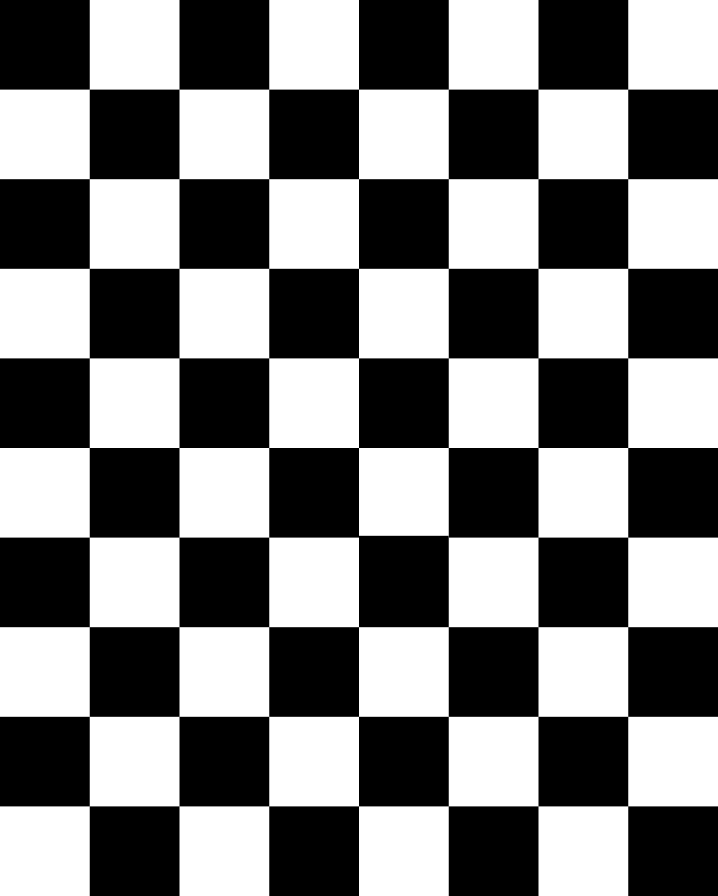
Give the GLSL for this pattern, as a Shadertoy shader.

```glsl
const vec2 CELLS = vec2(8.0, 10.0);          // even counts, so the board wraps
const vec2 RAISED_CELL = vec2(4.0, 3.0);     // column and row of the uneven tile
const float RAISE = 0.02;                    // extra height, in cells
const vec3 LIGHT = vec3(1.0);
const vec3 DARK = vec3(0.0);

// Square wave: +1 on even cells, -1 on odd ones, box filtered at the edges
vec2 squareWave(vec2 p, vec2 filterWidth) {
    vec2 parity = 1.0 - 2.0 * mod(floor(p), 2.0);
    vec2 edgeDistance = 0.5 - abs(fract(p) - 0.5);
    return parity * clamp(2.0 * edgeDistance / filterWidth, 0.0, 1.0);
}

// Lifts the top edge of a single cell
vec2 raiseTopEdge(vec2 p, vec2 cell, float amount) {
    float inColumn = float(floor(p.x) == cell.x);
    float nearEdge = step(abs(p.y - cell.y - 1.0), 0.5);
    return p - vec2(0.0, amount * inColumn * nearEdge);
}

void mainImage(out vec4 fragColor, in vec2 fragCoord) {
    vec2 pixelSize = CELLS / iResolution.xy;
    vec2 board = raiseTopEdge(fragCoord * pixelSize, RAISED_CELL, RAISE);

    // Equal parity gives a light cell, mixed parity a dark one
    vec2 wave = squareWave(board, pixelSize);
    float lightness = 0.5 + 0.5 * wave.x * wave.y;

    fragColor = vec4(mix(DARK, LIGHT, lightness), 1.0);
}
```
